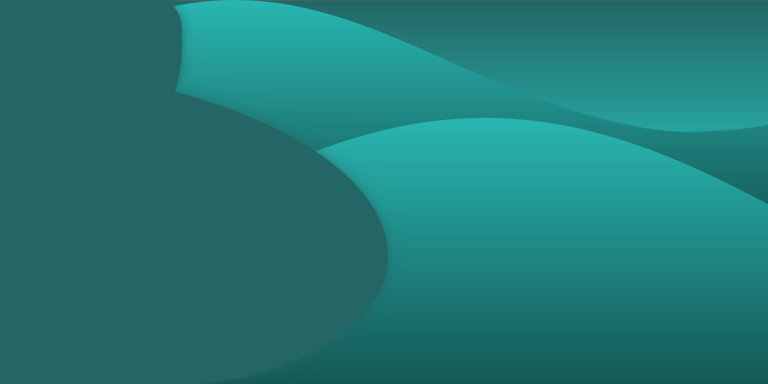
A WebGL 1 fragment shader for this background:

```glsl
precision highp float;

uniform vec2 u_resolution;

// Palette
const vec3 SLATE = vec3(0.137, 0.400, 0.396);
const vec3 SKY_LOW = vec3(0.150, 0.635, 0.615);
const vec3 CREST = vec3(0.160, 0.715, 0.695);
const vec3 BACK_DEEP = vec3(0.095, 0.395, 0.385);
const vec3 FRONT_DEEP = vec3(0.080, 0.345, 0.335);
const vec3 RIM_GRAY = vec3(0.400);

// Layout: the canvas spans 2 by 1, origin at the lower left
const float SKY_BOTTOM = 0.66;
const float BACK_PEAK_X = 0.612;
const float BACK_HALF_WAVE = 1.211;
const float BACK_AMPLITUDE = 0.1706;
const float BACK_SAG = 0.0105;
const float BACK_BOTTOM = 0.48;
const vec2 FRONT_PEAK = vec2(1.263, 0.693);
const float FRONT_AMPLITUDE = 0.352;
const float FRONT_FREQUENCY = 1.63;
const float GLINT_X = 1.74;
const float GLINT_WIDTH = 0.09;
const float GLINT_DEPTH = 0.006;
const vec2 BLOB_TIP = vec2(1.0104, 0.3307);
const vec2 BLOB_UPPER_RADII = vec2(1.2005, 0.5104);
const vec2 BLOB_LOWER_RADII = vec2(0.599, 0.336);
const vec2 SHOULDER_TIP = vec2(0.474, 0.888);
const float SHADOW_STRENGTH = 0.45;
const float SHADOW_WIDTH = 0.012;

float backWave(float x) {
  float phase = 3.14159 * (x - BACK_PEAK_X) / BACK_HALF_WAVE;
  float s = sin(phase);
  return 1.0 - BACK_AMPLITUDE * (1.0 - cos(phase)) - BACK_SAG * s * s;
}

float frontWave(float x) {
  float phase = FRONT_FREQUENCY * (x - FRONT_PEAK.x);
  return FRONT_PEAK.y - FRONT_AMPLITUDE * (1.0 - cos(phase));
}

// Approximate signed distance to a lobe that extends left without end
float lobeDistance(vec2 p, vec2 radii) {
  vec2 q = p - BLOB_TIP + vec2(radii.x, 0.0);
  q.x = max(q.x, 0.0);
  float k = length(q / radii);
  return k * (k - 1.0) / max(length(q / (radii * radii)), 0.001);
}

// Narrow upper part of the blob, bounded by a bulging right edge
float shoulderDistance(vec2 p) {
  float dy = p.y - SHOULDER_TIP.y;
  float below = min(dy, 0.0) / 0.1276;
  float above = max(dy, 0.0) / 0.112;
  float inset = 0.0182 * below * below + 0.0443 * pow(above, 4.0);
  return p.x - SHOULDER_TIP.x + inset;
}

float blobDistance(vec2 p) {
  vec2 radii = p.y > BLOB_TIP.y ? BLOB_UPPER_RADII : BLOB_LOWER_RADII;
  return min(lobeDistance(p, radii), shoulderDistance(p));
}

float cover(float d, float soft) {
  return 1.0 - smoothstep(-soft, soft, d);
}

void main() {
  vec2 p = gl_FragCoord.xy / u_resolution * vec2(2.0, 1.0);
  float soft = 0.8 / u_resolution.y;

  // Sky gradient with a thin rim along the top
  vec3 color = mix(SKY_LOW, SLATE, clamp((p.y - SKY_BOTTOM) / (1.0 - SKY_BOTTOM), 0.0, 1.0));
  color = mix(color, RIM_GRAY, 0.6 * smoothstep(0.996, 1.0, p.y));

  // Back wave and the glint in its trough
  float backDepth = p.y - backWave(p.x);
  vec3 back = mix(BACK_DEEP, CREST, clamp((p.y - BACK_BOTTOM) / (1.0 - BACK_BOTTOM), 0.0, 1.0));
  float glintX = (p.x - GLINT_X) / GLINT_WIDTH;
  float glint = exp(-glintX * glintX) * smoothstep(-GLINT_DEPTH, 0.0, backDepth);
  back = mix(back, CREST, 0.8 * glint);
  color = mix(color, back, cover(backDepth, soft));

  // Front wave
  vec3 front = mix(FRONT_DEEP, CREST, clamp(p.y / FRONT_PEAK.y, 0.0, 1.0));
  color = mix(color, front, cover(p.y - frontWave(p.x), soft));

  // Blob over its soft shadow
  float blob = blobDistance(p);
  float shadow = SHADOW_STRENGTH * exp(-max(blob, 0.0) / SHADOW_WIDTH);
  color = mix(color, SLATE, shadow);
  color = mix(color, SLATE, cover(blob, soft));

  gl_FragColor = vec4(color, 1.0);
}
```
